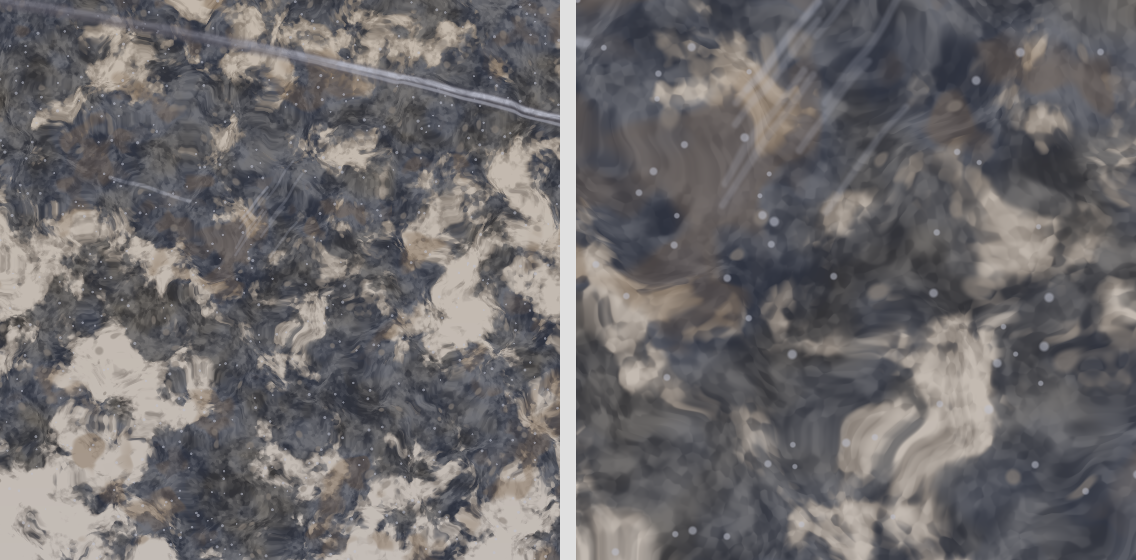
Left, the full canvas; right, a detail of the centre.
Write a Shadertoy shader that draws this texture.

```glsl
const vec3 CHARCOAL = vec3(0.19, 0.20, 0.235);
const vec3 SLATE = vec3(0.45, 0.45, 0.465);
const vec3 SAND = vec3(0.54, 0.505, 0.475);
const vec3 PALE_SAND = vec3(0.765, 0.73, 0.695);
const vec3 RUST = vec3(0.47, 0.38, 0.29);
const vec3 QUARTZ = vec3(0.74, 0.75, 0.80);

vec3 hash3(vec2 cell) {
    vec3 q = fract(cell.xyx * vec3(0.1031, 0.1030, 0.0973));
    q += dot(q, q.yxz + 33.33);
    return fract((q.xxy + q.yzz) * q.zyx);
}

// Cellular noise: random cell tones blended by distance to their centres
float cellTone(vec2 p) {
    vec2 base = floor(p);
    float tone = 0.0, total = 0.0;
    for (int y = -1; y <= 1; y++) {
        for (int x = -1; x <= 1; x++) {
            vec2 cell = base + vec2(x, y);
            vec3 rnd = hash3(cell);
            vec2 offset = cell + rnd.xy - p;
            float weight = exp(-8.0 * dot(offset, offset));
            tone += weight * rnd.z;
            total += weight;
        }
    }
    return tone / total;
}

float fractalTone(vec2 p, int octaves, float gain) {
    float sum = 0.0, total = 0.0, amplitude = 1.0;
    for (int i = 0; i < octaves; i++) {
        sum += amplitude * cellTone(p);
        total += amplitude;
        amplitude *= gain;
        p = mat2(1.62, 1.22, -1.22, 1.62) * p + 17.3;
    }
    return sum / total;
}

// Scattered round grains, with a share of the cells left empty
float grains(vec2 p, float share, float radius) {
    vec2 base = floor(p);
    float cover = 0.0;
    for (int y = -1; y <= 1; y++) {
        for (int x = -1; x <= 1; x++) {
            vec2 cell = base + vec2(x, y);
            vec3 rnd = hash3(cell + 91.0);
            float size = radius * (0.5 + rnd.z / share * 0.5);
            float d = length(cell + rnd.xy - p);
            float grain = 1.0 - smoothstep(size * 0.45, size, d);
            cover = max(cover, grain * step(rnd.z, share));
        }
    }
    return cover;
}

float blob(vec2 p, vec2 centre, vec2 radius) {
    vec2 q = (p - centre) / radius;
    return exp(-dot(q, q));
}

float segment(vec2 p, vec2 a, vec2 b) {
    vec2 along = b - a;
    float t = clamp(dot(p - a, along) / dot(along, along), 0.0, 1.0);
    return length(p - a - along * t);
}

float stroke(float d, float width) {
    return 1.0 - smoothstep(width * 0.2, width, abs(d));
}

// Where the sandy crust gathers or gives way to bare slate
float crustBias(vec2 p) {
    float bias = 0.22 * blob(p, vec2(0.88, 0.03), vec2(0.24, 0.13));
    bias += 0.17 * blob(p, vec2(0.03, 0.16), vec2(0.13, 0.17));
    bias += 0.07 * blob(p, vec2(0.88, 0.52), vec2(0.16, 0.25));
    bias += 0.11 * blob(p, vec2(0.66, 0.94), vec2(0.24, 0.09));
    bias += 0.10 * blob(p, vec2(0.34, 0.53), vec2(0.08, 0.07));
    bias -= 0.11 * blob(p, vec2(0.40, 0.74), vec2(0.26, 0.16));
    bias -= 0.07 * blob(p, vec2(0.50, 0.33), vec2(0.22, 0.18));
    float streak = segment(p, vec2(0.46, 0.52), vec2(0.62, 0.64));
    return bias + 0.07 * exp(-streak * streak * 1200.0);
}

void mainImage(out vec4 fragColor, in vec2 fragCoord) {
    vec2 uv = fragCoord / iResolution.xy;
    vec2 warp = vec2(cellTone(uv * 14.0), cellTone(uv * 14.0 + 40.0)) - 0.5;
    vec2 p = uv + 0.035 * warp;

    // Mottled slate with blue and brown tints
    float mottle = fractalTone(uv * 13.0 + 5.0, 2, 0.7);
    float grit = fractalTone(p * 48.0 + 9.0, 3, 0.75);
    float tint = fractalTone(uv * 10.0 + 63.0, 3, 0.6) - 0.5;
    vec3 color = mix(CHARCOAL, SLATE, smoothstep(0.18, 0.82, mix(mottle, grit, 0.65)));
    color += tint * vec3(-0.06, -0.01, 0.09);

    // Ragged sandy crust
    float crust = fractalTone(p * 9.0 + 22.0, 5, 0.68) + crustBias(uv);
    float cover = smoothstep(0.50, 0.625, crust);
    float paleness = smoothstep(0.50, 0.74, crust + 0.3 * (grit - 0.5) + 0.06 * (0.5 - uv.y));
    vec3 sand = mix(SAND, PALE_SAND, paleness);
    sand += (0.45 - uv.y) * vec3(0.0, 0.015, 0.04);
    color = mix(color, sand, cover);
    color = mix(color, RUST, 0.4 * smoothstep(0.63, 0.78, tint + 0.5));

    // Loose sand flecks and tiny bright specks
    color = mix(color, SAND, 0.6 * grains(p * 32.0, 0.16, 0.32));
    color = mix(color, QUARTZ, 0.55 * grains(uv * 85.0, 0.07, 0.33));

    // Faint diagonal scratches
    for (int i = 0; i < 9; i++) {
        vec3 rnd = hash3(vec2(i, 7));
        vec2 start = vec2(0.40, 0.53) + rnd.xy * vec2(0.12, 0.13);
        vec2 reach = vec2(0.05, 0.07) * (0.5 + rnd.z);
        float d = segment(uv + 0.006 * warp, start, start + reach);
        color = mix(color, QUARTZ, 0.20 * stroke(d, 0.0035));
    }
    float nick = segment(uv + 0.01 * warp, vec2(0.20, 0.685), vec2(0.34, 0.64));
    color = mix(color, QUARTZ, 0.65 * grit * stroke(nick, 0.005));

    // Quartz vein, brighter and split towards the right
    float vein = uv.y - (1.0 - 0.15 * uv.x - 0.06 * uv.x * uv.x) + 0.006 * warp.y;
    float glow = smoothstep(0.25, 0.75, uv.x);
    color = mix(color, vec3(0.36, 0.35, 0.39), 0.6 * stroke(vein + 0.004, 0.018));
    color = mix(color, QUARTZ, mix(0.2, 0.85, glow) * (0.5 + grit * 0.7) * stroke(vein, 0.008));
    float strand = vein + 0.014 * uv.x;
    color = mix(color, QUARTZ, 0.5 * glow * stroke(strand, 0.005));

    fragColor = vec4(clamp(color, 0.0, 1.0), 1.0);
}
```
